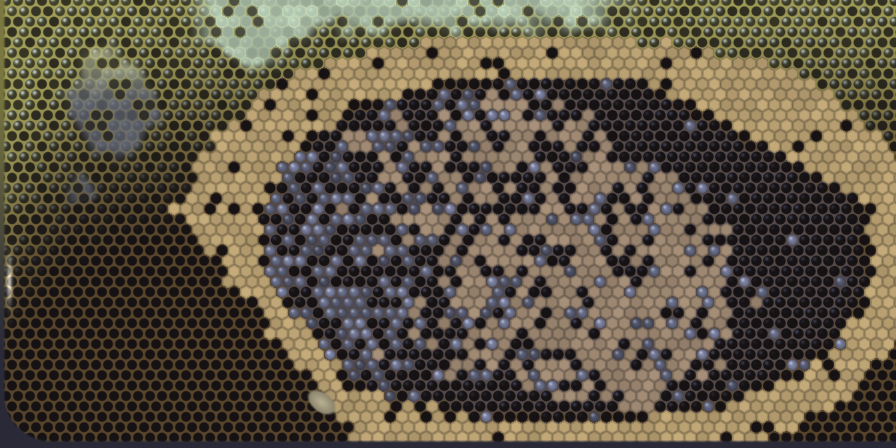
Give the GLSL for this texture, as a Shadertoy shader.

```glsl
// A brood comb: a hexagonal grid whose cells are open, capped or hold larvae.
// Soft zones (superellipses, half-planes, gaussian spots) set the odds of each
// cell kind, a hash picks one per cell, and radial profiles shade it.
#define CELL 0.0268
#define RING_CAP vec3(0.68, 0.59, 0.42)
#define BROOD_CAP vec3(0.58, 0.50, 0.42)
#define LARVA vec3(0.43, 0.45, 0.56)
#define PIT vec3(0.085, 0.07, 0.075)
#define BROWN_WALL vec3(0.34, 0.27, 0.17)
#define OLIVE_WALL vec3(0.62, 0.61, 0.34)
#define HONEY vec3(0.74, 0.83, 0.74)
#define FRAME vec3(0.16, 0.16, 0.22)
#define STRAY 0.06

float hash(vec2 p) {
    vec3 q = fract(vec3(p.xyx) * 0.1031);
    q += dot(q, q.yzx + 33.33);
    return fract((q.x + q.y) * q.z);
}

float wobble(vec2 p) {
    return 0.5 * sin(p.x * 31.0 + 2.0 * sin(p.y * 23.0))
         + 0.5 * sin(p.y * 43.0 + 2.0 * sin(p.x * 37.0));
}

float spot(vec2 p, vec2 center, vec2 radius) {
    vec2 q = (p - center) / radius;
    return exp(-dot(q, q));
}

float superellipse(vec2 p, vec2 center, vec2 radius) {
    vec2 q = pow(abs(p - center) / radius, vec2(2.4));
    return (pow(q.x + q.y, 1.0 / 2.4) - 1.0) * 0.45;
}

// Center of the nearest hexagon, in units of the cell width
vec2 hexCenter(vec2 p) {
    vec2 pitch = vec2(1.0, 1.7320508);
    vec2 a = floor(p / pitch + 0.5) * pitch;
    vec2 b = (floor(p / pitch) + 0.5) * pitch;
    return dot(p - a, p - a) < dot(p - b, p - b) ? a : b;
}

// Odds of (open, larva) inside the brood nest
vec2 broodOdds(vec2 c, float inner) {
    vec2 q = c - vec2(1.12, 0.43);
    q = vec2(q.x * 0.97 - q.y * 0.25, q.x * 0.25 + q.y * 0.97);
    float rim = smoothstep(0.86, 1.06, length(q / vec2(0.57, 0.36)));
    rim = max(rim, smoothstep(-0.07, -0.02, inner) * 0.9);
    float open = 0.34 + 0.16 * wobble(c * 0.75);
    open += 0.22 * spot(c, vec2(0.85, 0.56), vec2(0.25, 0.18));
    open -= 0.24 * spot(c, vec2(1.46, 0.28), vec2(0.26, 0.18));
    open += 0.65 * spot(c, vec2(0.98, 0.11), vec2(0.22, 0.08));
    open += 0.6 * spot(c, vec2(1.56, 0.71), vec2(0.18, 0.10));
    open = mix(open, 0.96, rim);
    float larva = 0.10 + 0.22 * (1.0 - smoothstep(0.7, 1.25, c.x));
    larva += 0.45 * spot(c, vec2(0.77, 0.31), vec2(0.16, 0.14));
    larva += 0.35 * spot(c, vec2(0.66, 0.62), vec2(0.10, 0.20));
    float left = 1.0 - smoothstep(0.7, 1.0, c.x);
    return vec2(open * (1.0 - 0.45 * left * rim), larva);
}

// Storage comb outside the nest: brown below, olive and wet with honey above
vec3 storageComb(vec2 p, vec2 local, vec2 id, float soft) {
    float green = smoothstep(0.45, 1.05, p.y + 0.3 * exp(-7.0 * p.x));
    float rnd = hash(id + 7.0);
    vec3 wall = mix(BROWN_WALL, OLIVE_WALL, green);
    vec3 hole = mix(PIT, vec3(0.27, 0.27, 0.17), green * (0.5 + 0.5 * rnd));
    float r = length(local);
    vec3 col = mix(hole, wall, smoothstep(0.40 - soft, 0.42 + soft, r));
    float glint = spot(local, vec2(-0.12, 0.14), vec2(0.18));
    col += vec3(0.5, 0.55, 0.6) * glint * green * step(0.45, rnd);
    float depth = 0.055 + 0.09 * spot(p, vec2(0.56, 0.5), vec2(0.12, 9.0));
    float wet = smoothstep(-0.03, 0.025, p.y - 1.0 + depth + 0.02 * wobble(p));
    wet *= smoothstep(0.41, 0.49, p.x) * (1.0 - smoothstep(1.28, 1.45, p.x));
    col = mix(col, HONEY * (0.82 + 0.25 * rnd), wet * (rnd < 0.15 ? 0.25 : 0.85));
    float patchy = spot(p, vec2(0.25, 0.77), vec2(0.10, 0.12))
                 + 0.6 * spot(p, vec2(0.17, 0.56), vec2(0.04));
    patchy = smoothstep(0.25, 0.55, patchy + 0.15 * wobble(p));
    vec3 wax = mix(vec3(0.38, 0.40, 0.46), vec3(0.68, 0.70, 0.55), smoothstep(0.76, 0.88, p.y));
    return mix(col, wax * (0.8 + 0.3 * rnd), patchy * (rnd < 0.2 ? 0.2 : 0.75));
}

vec3 nestCell(vec2 c, vec2 local, vec2 id, float inner, float soft) {
    float r = length(local), pick = hash(id), tone = hash(id + 19.0);
    float nest = 1.0 - smoothstep(-0.03, 0.0, inner);
    vec2 odds = inner < 0.0 ? broodOdds(c, inner) : vec2(STRAY, 0.0);
    vec2 hex = abs(local);
    float edge = max(hex.x, hex.x * 0.5 + hex.y * 0.866);
    vec3 cap = mix(RING_CAP, BROOD_CAP, nest) * (0.92 + 0.16 * tone);
    cap *= 1.06 - 0.28 * smoothstep(0.36 - soft, 0.5, edge);
    float disc = 1.0 - smoothstep(0.43 - soft, 0.45 + soft, r);
    float shine = spot(local, vec2(-0.14, 0.16), vec2(0.16));
    vec3 pit = PIT + vec3(0.16, 0.19, 0.28) * shine * tone * nest;
    vec3 seam = mix(vec3(0.36, 0.29, 0.20), vec3(0.33, 0.29, 0.29), nest);
    if (pick < odds.x) return mix(seam, pit, disc);
    if (pick < odds.x + odds.y) {
        vec3 grub = LARVA * (0.65 + 0.5 * tone) + 0.25 * shine;
        return mix(seam, grub * (1.0 - 1.5 * r * r), disc);
    }
    return cap;
}

void mainImage(out vec4 fragColor, in vec2 fragCoord) {
    vec2 p = fragCoord / iResolution.y;
    float px = 1.0 / iResolution.y, soft = max(0.06, 0.5 * px / CELL);
    vec2 h = p / CELL, id = hexCenter(h), local = h - id, c = id * CELL;
    id = floor(id * vec2(2.0, 1.1547005) + 0.5);

    // Outline of the capped ring and of the nest inside it
    float slope = dot(c - vec2(0.456, 0.453), vec2(-0.79, -0.61));
    float outer = max(superellipse(c, vec2(1.224, 0.44), vec2(0.828, 0.479)), slope);
    float inner = max(superellipse(c, vec2(1.263, 0.446), vec2(0.685, 0.384)), slope + 0.066);
    inner = max(inner, dot(c - vec2(1.458, 0.8125), vec2(0.47, 0.88)));
    float ragged = 0.012 * (hash(id + 3.0) - 0.5) + 0.006 * wobble(c);
    vec3 col = outer + ragged < 0.0 ? nestCell(c, local, id, inner + ragged, soft)
                                    : storageComb(p, local, id, soft);

    // Pale loose pupa, wooden frame with a rounded corner, and a side glint
    vec2 q = p - vec2(0.718, 0.102);
    q = vec2(q.x * 0.8 - q.y * 0.6, q.x * 0.6 + q.y * 0.8);
    float pupa = length(q / vec2(0.036, 0.022));
    col = mix(col, vec3(0.66, 0.63, 0.52) * (1.1 - 0.3 * pupa), 1.0 - smoothstep(0.8, 1.1, pupa));
    vec2 corner = max(vec2(0.115, 0.12) - p, 0.0);
    float border = length(corner) - 0.103;
    vec3 wood = mix(FRAME, vec3(0.48, 0.47, 0.25), smoothstep(0.15, 0.9, p.y));
    col = mix(col, wood, smoothstep(-px, px + 0.004, border));
    col += 0.6 * spot(p, vec2(0.021, 0.37), vec2(0.006, 0.045));
    fragColor = vec4(clamp(col, 0.0, 1.0), 1.0);
}
```
